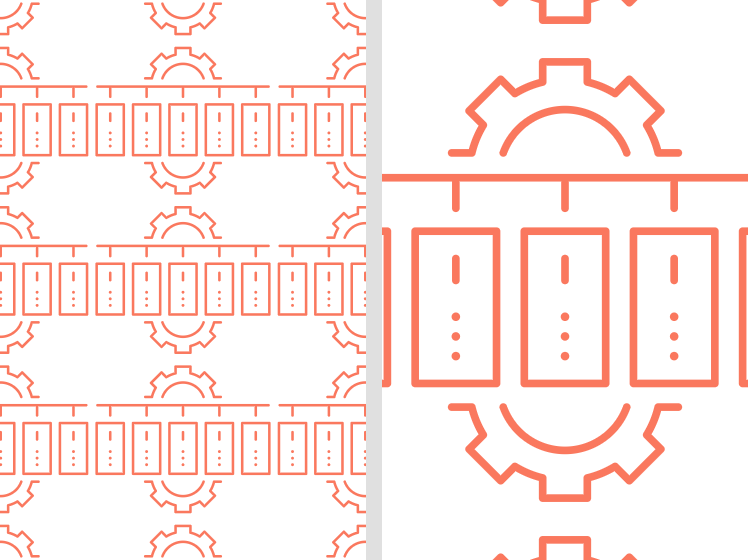
Left: the whole. Right: its middle third, enlarged.
Give the GLSL for this pattern, as a WebGL 2 fragment shader.

```glsl
#version 300 es
precision highp float;
// Line icons on white: a hanging rail of server boxes between two half gears.
// Each icon is a stroked distance field, mirrored and repeated as a grid;
// one unit is 1/768 of the canvas height.

uniform vec2 u_resolution;
out vec4 fragColor;

const float UNITS_HIGH = 768.0;
const vec2 TILE = vec2(250.0, 218.5);
const float COLUMN_STEP = 49.9;
const float STROKE = 3.5;
const float EIGHTH_TURN = 0.78539816;
const vec3 PAPER = vec3(1.0);
const vec3 CORAL = vec3(0.98, 0.47, 0.37);

// Offset from the nearest centre of an endless row of cells
vec2 repeatCentered(vec2 p, vec2 size) {
  return p - size * floor(p / size + 0.5);
}

float segment(vec2 p, vec2 a, vec2 b) {
  vec2 ab = b - a;
  float t = clamp(dot(p - a, ab) / dot(ab, ab), 0.0, 1.0);
  return length(p - a - ab * t);
}

float boxOutline(vec2 p, vec2 halfSize) {
  vec2 d = abs(p) - halfSize;
  return abs(length(max(d, 0.0)) + min(max(d.x, d.y), 0.0));
}

// Circular arc kept above the height cut
float arcAbove(vec2 p, float radius, float cut) {
  vec2 tip = vec2(sqrt(radius * radius - cut * cut), cut);
  p.x = abs(p.x);
  return p.y > cut ? abs(length(p) - radius) : length(p - tip);
}

// Eight-toothed gear outline, open below the upper edge of its side teeth
float halfGear(vec2 p, float outer, float root, float toothHalf) {
  float baseAngle = asin(toothHalf / root);
  vec2 base = root * vec2(cos(baseAngle), sin(baseAngle));
  vec2 corner = vec2(outer, toothHalf);
  p.x = abs(p.x);
  if (p.y < toothHalf) return segment(p, base, corner);

  // Fold onto the axis of the nearest tooth
  float angle = atan(p.y, p.x);
  angle = abs(angle - EIGHTH_TURN * floor(angle / EIGHTH_TURN + 0.5));
  float radius = length(p);
  vec2 q = radius * vec2(cos(angle), sin(angle));
  float d = segment(q, base, corner);
  d = min(d, segment(q, vec2(outer, 0.0), corner));
  return angle > baseAngle ? min(d, abs(radius - root)) : d;
}

// Box with a hanger, a dash and three dots
float serverBox(vec2 p) {
  float d = boxOutline(p - vec2(0.0, -12.5), vec2(18.6, 34.8));
  d = min(d, segment(p, vec2(0.0, 46.75), vec2(0.0, 32.8)));
  d = min(d, segment(p, vec2(0.0, 9.8), vec2(0.0, -0.2)));
  vec2 dots = p - vec2(0.0, -25.8);
  dots.y -= 9.0 * clamp(floor(dots.y / 9.0 + 0.5), -1.0, 1.0);
  return min(d, length(dots) - 0.2);
}

float icon(vec2 p) {
  // Gear halves mirrored above and below the boxes
  vec2 gearPoint = vec2(p.x, abs(p.y) - 47.9);
  float d = halfGear(gearPoint, 51.8, 43.8, 10.2);
  d = min(d, arcAbove(gearPoint, 30.0, 10.2));

  // Rail with five boxes
  d = min(d, segment(p, vec2(-117.3, 46.75), vec2(117.3, 46.75)));
  float column = clamp(floor(p.x / COLUMN_STEP + 0.5), -2.0, 2.0);
  return min(d, serverBox(p - vec2(column * COLUMN_STEP, 0.0)));
}

void main() {
  float pixel = UNITS_HIGH / u_resolution.y;
  vec2 p = (gl_FragCoord.xy - 0.5 * u_resolution) * pixel;
  float d = icon(repeatCentered(p, TILE)) - 0.5 * STROKE;
  float ink = clamp(0.5 - d / pixel, 0.0, 1.0);
  fragColor = vec4(mix(PAPER, CORAL, ink), 1.0);
}
```
